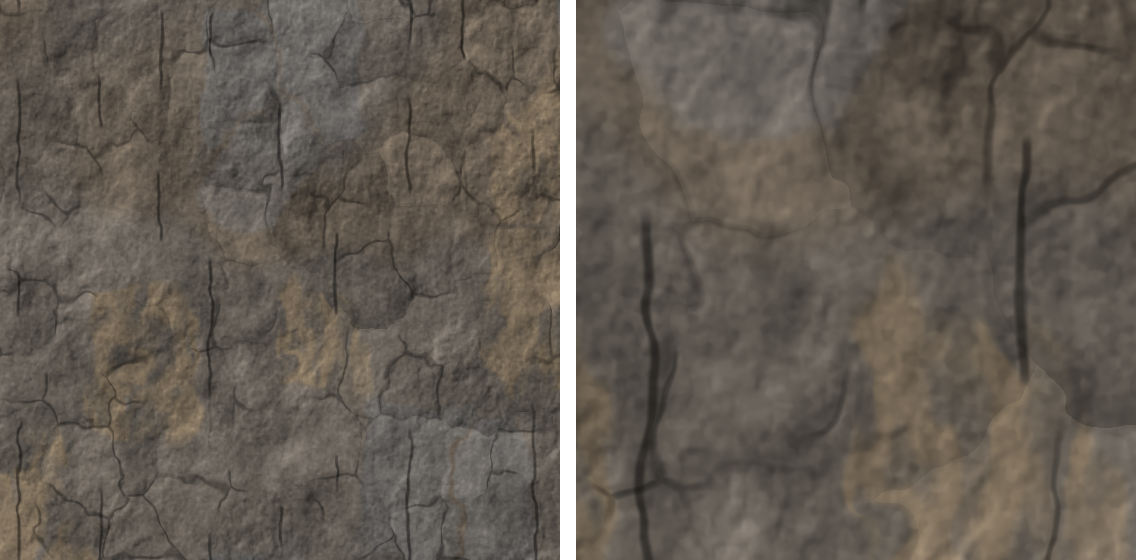
Left, the full canvas; right, a detail of the centre.
Give the GLSL for this texture, as a WebGL 1 fragment shader.

```glsl
precision highp float;
// Weathered rock wall: tall slabs and smaller stones from cellular noise,
// bent by a warp, lit from the upper left through a fractal relief, then
// cut by thin vertical seams and tinted with tan, brown and blue-grey.
uniform vec2 u_resolution;

const vec3 STONE = vec3(0.386, 0.361, 0.333);
const vec3 TAN = vec3(0.450, 0.395, 0.322);
const vec3 BROWN = vec3(0.375, 0.332, 0.284);
const vec3 BLUE_GREY = vec3(0.388, 0.380, 0.372);

float hash(vec2 p) {
  return fract(sin(dot(p, vec2(127.1, 311.7))) * 43758.55);
}

vec2 hash2(vec2 p) {
  return vec2(hash(p), hash(p + 57.3));
}

// Smooth cellular noise: cell values blended by distance, 0 to 1.
float softCells(vec2 p) {
  vec2 cell = floor(p);
  float sum = 0.0;
  float total = 0.0;
  for (int y = -1; y <= 1; y++) {
    for (int x = -1; x <= 1; x++) {
      vec2 id = cell + vec2(float(x), float(y));
      vec2 offset = id + hash2(id) - p;
      float weight = exp(-5.0 * dot(offset, offset));
      sum += weight * hash(id + 19.7);
      total += weight;
    }
  }
  return sum / total;
}

// Hard cells: x = distance to the border, y = random value of the cell.
vec2 stones(vec2 p, float squareness) {
  vec2 cell = floor(p);
  vec2 nearest = vec2(9.0);
  float value = 0.0;
  for (int y = -1; y <= 1; y++) {
    for (int x = -1; x <= 1; x++) {
      vec2 id = cell + vec2(float(x), float(y));
      vec2 offset = abs(id + 0.1 + 0.8 * hash2(id) - p);
      float d = mix(length(offset), max(offset.x, offset.y), squareness);
      if (d < nearest.x) {
        nearest = vec2(d, nearest.x);
        value = hash(id + 7.9);
      } else {
        nearest.y = min(nearest.y, d);
      }
    }
  }
  return vec2(nearest.y - nearest.x, value);
}

float fractal(vec2 p) {
  float sum = 0.0;
  float amplitude = 0.5;
  for (int i = 0; i < 4; i++) {
    sum += amplitude * softCells(p);
    p = p * 2.03 + 11.7;
    amplitude *= 0.5;
  }
  return sum;
}

vec2 warp(vec2 p, float scale) {
  return vec2(softCells(p * scale), softCells(p * scale + 31.4)) - 0.5;
}

// Height of the wall: rough surface plus bevelled stones.
float relief(vec2 p, vec2 bent) {
  float bevel = smoothstep(0.0, 0.22, stones(bent * vec2(10.0, 8.0), 0.4).x);
  return fractal(p * vec2(18.0, 15.0)) + 0.07 * bevel;
}

// Broken vertical seams on unevenly shifted columns.
float seams(vec2 p, float columns) {
  float x = p.x * columns;
  float id = floor(x);
  float center = 0.3 + 0.4 * hash(vec2(id, 3.0));
  float gap = abs(x - id - center) / columns;
  float broken = smoothstep(0.50, 0.68, softCells(vec2(id * 7.3, p.y * 9.0)));
  return broken * (1.0 - smoothstep(0.0008, 0.0045, gap));
}

void main() {
  vec2 uv = gl_FragCoord.xy / min(u_resolution.x, u_resolution.y);
  vec2 ragged = warp(uv, 38.0);
  vec2 bent = uv + 0.045 * warp(uv, 9.0) + 0.018 * ragged;
  vec2 slabPoint = uv + 0.025 * warp(uv, 12.0) + 0.014 * ragged;

  vec2 slab = stones(slabPoint * vec2(6.0, 3.8), 0.9);
  vec2 stone = stones(bent * vec2(10.0, 8.0), 0.4);
  float cloud = softCells(uv * 5.0 + 4.2);
  float patches = softCells(bent * 22.0 + 8.1);
  float streaks = softCells(bent * vec2(75.0, 26.0));

  // Tints by slab, softened at the borders.
  float inside = smoothstep(0.0, 0.10, slab.x);
  float tanMask = inside * smoothstep(0.78, 0.84, slab.y);
  tanMask *= smoothstep(0.22, 0.62, 0.5 * patches + 0.5 * streaks);
  float blueMask = inside * (1.0 - smoothstep(0.20, 0.28, slab.y));
  vec3 color = mix(STONE, BROWN, 0.75 * smoothstep(0.45, 0.8, cloud));
  color = mix(color, BLUE_GREY, 0.8 * blueMask);
  color = mix(color, TAN, 0.9 * tanMask);

  // Light, stone tone and fine grain.
  vec2 toLight = vec2(-0.0026, 0.0030);
  float slope = relief(uv, bent) - relief(uv + toLight, bent + toLight);
  float roughness = mix(2.0, 3.6, softCells(uv * 7.0 + 2.6));
  float tone = 1.0 + clamp(slope * roughness, -0.32, 0.34);
  tone += 0.20 * (stone.y - 0.5) + 0.22 * (patches - 0.5);
  tone += 0.12 * (streaks - 0.5) + 0.16 * (softCells(uv * 190.0) - 0.5);

  // Cracks between stones and along the seams.
  float cracked = smoothstep(0.45, 0.75, softCells(uv * 13.0 + 6.6));
  float crack = cracked * (1.0 - smoothstep(0.01, 0.07, stone.x));
  float seam = seams(uv + 0.008 * ragged + 0.008 * warp(uv, 10.0), 9.0);
  tone *= 1.0 - 0.30 * crack;
  tone *= 1.0 - 0.42 * seam;

  gl_FragColor = vec4(color * tone, 1.0);
}
```
